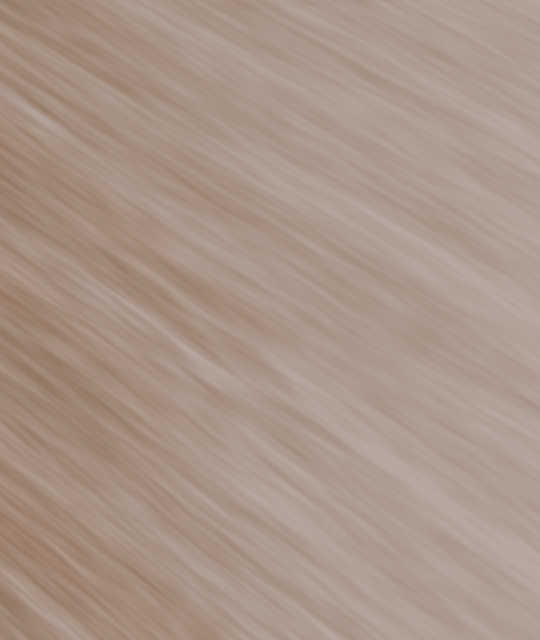
A WebGL 1 fragment shader for this texture:

```glsl
precision highp float;
uniform vec2 u_resolution;

#define PALE vec3(0.703, 0.645, 0.610)
#define UMBER vec3(0.598, 0.497, 0.425)
#define RUST_TINT vec3(0.010, -0.010, -0.015)
#define STREAK_ANGLE 0.61
#define FAN 0.20
#define FAN_CENTER 0.60
#define WARP 0.008
#define BAND_CONTRAST 0.38
#define STREAK_CONTRAST 0.46
#define FIBRE_CONTRAST 0.46
#define GRAIN_CONTRAST 0.36

vec2 hashGradient(vec2 cell) {
  vec3 q = fract(vec3(cell.xyx) * vec3(0.1031, 0.1030, 0.0973));
  q += dot(q, q.yzx + 33.33);
  float angle = 6.2832 * fract((q.x + q.y) * q.z);
  return vec2(cos(angle), sin(angle));
}

float gradientNoise(vec2 p) {
  vec2 cell = floor(p);
  vec2 f = p - cell;
  vec2 w = f * f * f * (f * (f * 6.0 - 15.0) + 10.0);
  vec2 e = vec2(1.0, 0.0);
  float a = dot(hashGradient(cell), f);
  float b = dot(hashGradient(cell + e.xy), f - e.xy);
  float c = dot(hashGradient(cell + e.yx), f - e.yx);
  float d = dot(hashGradient(cell + e.xx), f - e.xx);
  return mix(mix(a, b, w.x), mix(c, d, w.x), w.y);
}

float bump(float x, float center, float width) {
  float d = (x - center) / width;
  return exp(-d * d);
}

// x runs along the fibres, y across them; the fibres fan out slightly
vec2 fibreSpace(vec2 p) {
  float c = cos(STREAK_ANGLE);
  float s = sin(STREAK_ANGLE);
  float along = dot(p, vec2(c, -s));
  float across = dot(p, vec2(s, c));
  across -= FAN * along * (across - FAN_CENTER);
  across += WARP * gradientNoise(vec2(along * 3.0, across * 6.0) + 41.0);
  return vec2(along, across);
}

void main() {
  vec2 p = gl_FragCoord.xy / u_resolution.y;
  vec2 f = fibreSpace(p);

  // Broad light: warm and dark at the left, pale and calm at the right
  float shade = 0.76 - 1.02 * p.x + 0.20 * p.x * p.x - 0.06 * (p.y - 0.5);
  float nearLeft = 1.0 - smoothstep(0.0, 0.75, p.x + 0.25 * p.y);
  float depth = mix(0.65, 1.15, nearLeft);

  // Streaks from wide bands down to fine grain
  float bands = gradientNoise(f * vec2(0.9, 9.0) + 7.3);
  float streaks = gradientNoise(f * vec2(1.6, 27.0) + 19.1);
  float fibres = gradientNoise(f * vec2(3.5, 64.0) + 3.7);
  float grain = gradientNoise(f * vec2(13.0, 130.0) + 53.9);
  shade += depth * (BAND_CONTRAST * bands + STREAK_CONTRAST * streaks
    + FIBRE_CONTRAST * fibres + GRAIN_CONTRAST * grain);

  // Long dark bands beside a pale ridge
  float darkBand = bump(f.y, 0.645, 0.032);
  float lowBand = bump(f.y, 0.445, 0.035) * nearLeft;
  float ridge = bump(f.y, 0.575, 0.020);
  shade += 0.16 * darkBand + 0.14 * lowBand - 0.17 * ridge;

  // Short wisps around the ridge and thin pale crests at the left
  float wisps = gradientNoise(f * vec2(9.0, 42.0) + 71.0);
  shade += 0.55 * wisps * bump(f.y, 0.55, 0.08) * bump(f.x, 0.0, 0.32);
  float crest = bump(gradientNoise(f * vec2(1.3, 12.0) + 29.0), 0.0, 0.035);
  shade -= 0.17 * crest * nearLeft;

  // Faint soft edge along the top
  float edge = p.y - 0.98 - 0.06 * (p.x - 0.33);
  shade += 0.08 * smoothstep(-0.003, 0.003, edge) * smoothstep(0.25, 0.36, p.x);

  // Reddish patches follow the dark bands
  float rust = nearLeft * (darkBand + lowBand + bump(f.y, 0.16, 0.07)
    + max(0.0, bands));
  vec3 color = mix(PALE, UMBER, clamp(shade, -0.10, 1.12));
  color += RUST_TINT * clamp(rust, 0.0, 1.2);
  gl_FragColor = vec4(color, 1.0);
}
```
